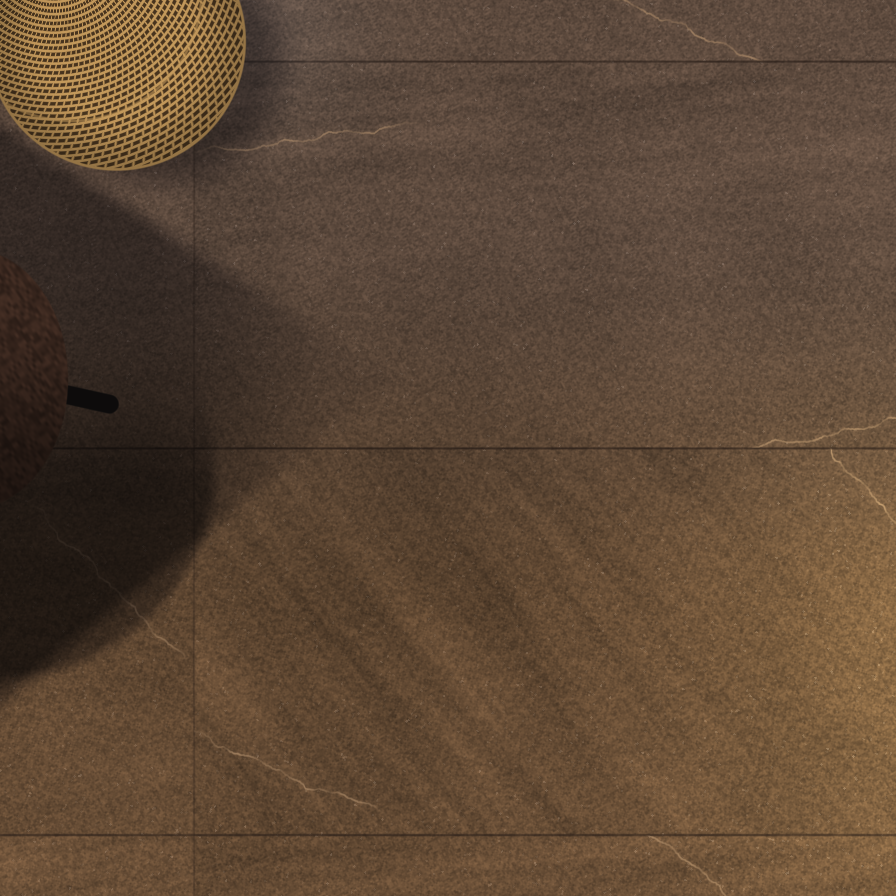
A WebGL 2 fragment shader for this texture:

```glsl
#version 300 es
precision highp float;
uniform vec2 u_resolution;
out vec4 fragColor;

const vec2 TILE = vec2(0.8632, 0.4316);
const vec2 TILE_ORIGIN = vec2(0.2165, 0.068);
const vec3 WARM_STONE = vec3(0.415, 0.31, 0.215);
const vec3 COOL_STONE = vec3(0.37, 0.295, 0.245);
const vec3 LAMP_GLOW = vec3(0.57, 0.435, 0.28);
const vec3 VEIN = vec3(0.70, 0.56, 0.42);
const vec3 GROUT = vec3(0.17, 0.125, 0.10);
const vec3 CANE = vec3(0.73, 0.57, 0.34);
const vec3 CANE_GAP = vec3(0.20, 0.14, 0.08);
const vec3 FABRIC = vec3(0.20, 0.135, 0.105);
const vec3 LEG = vec3(0.05, 0.045, 0.045);

float hash(vec2 p) {
  return fract(sin(dot(p, vec2(127.1, 311.7))) * 43758.5453);
}

float noise(vec2 p) {
  vec2 i = floor(p), f = fract(p);
  f = f * f * (3.0 - 2.0 * f);
  return mix(mix(hash(i), hash(i + vec2(1, 0)), f.x),
             mix(hash(i + vec2(0, 1)), hash(i + vec2(1, 1)), f.x), f.y);
}

float fbm(vec2 p) {
  float sum = 0.0, amp = 0.5;
  for (int i = 0; i < 5; i++) {
    sum += amp * noise(p);
    p = p * 2.03 + 17.3;
    amp *= 0.5;
  }
  return sum;
}

vec2 rotate(vec2 p, float a) {
  return vec2(cos(a) * p.x + sin(a) * p.y, cos(a) * p.y - sin(a) * p.x);
}

float fill(float d, float soft) {
  return 1.0 - smoothstep(-soft, soft, d);
}

float segment(vec2 p, vec2 a, vec2 b) {
  vec2 ab = b - a;
  return length(p - a - ab * clamp(dot(p - a, ab) / dot(ab, ab), 0.0, 1.0));
}

float ellipse(vec2 p, vec2 radius) {
  return (length(p / radius) - 1.0) * min(radius.x, radius.y);
}

// Two broken mineral veins per tile, in three alternating layouts
float veins(vec2 local, vec2 id, float px) {
  float kind = mod(id.y, 3.0), ink = 0.0;
  vec4 ends = kind < 0.5 ? vec4(0.865, 0.90, 0.116, 0.16)
            : kind < 1.5 ? vec4(0.826, 0.04, 0.142, 0.80) : vec4(0.64, 0.92, 0.63, 0.09);
  vec2 tilt = kind < 0.5 ? vec2(-0.8, -0.4) : kind < 1.5 ? vec2(0.2, 0.13) : vec2(-0.68, -0.39);
  for (int i = 0; i < 2; i++) {
    vec2 center = i == 0 ? ends.xy : ends.zw;
    if (id.x < 0.0) center += vec2(0.025, -0.25);
    vec2 q = rotate(local - center * TILE, tilt[i]);
    q.y += 0.018 * (fbm(q.xx * 28.0 + id * 5.0 + float(i)) - 0.5);
    float fade = 1.0 - smoothstep(0.08, 0.14, abs(q.x));
    float broken = 0.35 + 0.65 * noise(q.xx * 70.0 + id);
    ink = max(ink, fill(abs(q.y) - 0.0011, px) * fade * broken);
    ink = max(ink, 0.12 * fade * exp(-abs(q.y) * 260.0));
  }
  return id.x < 0.0 && kind > 0.5 ? 0.0 : ink;
}

vec3 stone(vec2 p, float px) {
  vec2 grid = (p - TILE_ORIGIN) / TILE;
  vec2 id = floor(grid), local = fract(grid) * TILE;
  vec3 col = mix(WARM_STONE, COOL_STONE, smoothstep(0.3, 0.75, p.y));

  // Grain fans diagonally on every third row, fading into plain mottling
  float diagonal = (1.0 - min(mod(id.y, 3.0), 1.0)) * (1.0 - mod(id.x, 2.0));
  vec2 g = rotate(local, mix(0.1, -0.87, diagonal)) + id * 3.7;
  g.y += 0.02 * fbm(g * 8.0);
  float streak = 0.7 * fbm(g * vec2(3.5, 34.0)) + 0.3 * fbm(g * vec2(9.0, 95.0)) - 0.48;
  float veined = mix(smoothstep(0.15, 0.4, local.y), 1.0 - smoothstep(0.3, 0.75, local.x), diagonal);
  float cloud = fbm(p * 8.0 + id * 9.0) - 0.48;
  vec2 s = rotate(p, 0.5);
  float grit = noise(s * 520.0) + 0.8 * noise(s * 310.0 + 9.0) - 0.9;
  col *= 0.97 + mix(0.12, 0.48, veined) * streak + 0.2 * cloud + 0.25 * grit;
  col += 0.11 * smoothstep(0.95, 1.0, hash(floor(s * 420.0))) * noise(s * 190.0);
  col = mix(col, VEIN, 0.78 * veins(local, id, px));

  // Thin worn joints, fainter on the upright ones
  vec2 joint = min(local, TILE - local);
  float wear = 0.7 + 0.3 * noise(p * 90.0);
  col = mix(col, GROUT, 0.85 * wear * fill(joint.y - 0.0011, 1.2 * px));
  return mix(col, GROUT, 0.5 * wear * fill(joint.x - 0.0009, 1.2 * px));
}

vec3 lighting(vec3 col, vec2 p) {
  vec2 glow = (p - vec2(1.05, 0.25)) / vec2(0.25, 0.32);
  vec2 sheen = p - vec2(0.28, 0.98), middle = p - vec2(0.42, 0.42);
  col *= mix(vec3(1.0), LAMP_GLOW / WARM_STONE, exp(-dot(glow, glow)));
  col += vec3(0.03, 0.04, 0.05) * exp(-60.0 * dot(sheen, sheen));
  col *= 1.0 - 0.13 * exp(-12.0 * dot(middle, middle));
  float wedge = max(p.y + 0.64 * p.x - 0.86, 0.214 + 0.83 * p.x - p.y);
  float cone = fill(wedge, 0.018) * mix(0.44, 0.07, smoothstep(0.13, 0.42, p.x));
  float pool = fill(ellipse(p - vec2(-0.01, 0.479), vec2(0.25, 0.237)), 0.01);
  pool *= 0.41 * (1.0 - smoothstep(0.42, 0.62, p.y));
  float shade = 0.38 * fill(length(p - vec2(0.18, 0.93)) - 0.135, 0.03);
  float light = (1.0 - cone) * (1.0 - pool) * (1.0 - shade);
  return col * mix(vec3(0.97, 0.97, 1.09), vec3(1.0), light) * light;
}

// Staggered slits in rings around the lampshade
vec3 weave(vec2 p, float px) {
  vec2 q = p - vec2(0.06, 1.06);
  vec2 cell = vec2(atan(q.x, -q.y) * 21.0, length(q) * 145.0);
  cell.x += 0.5 * mod(floor(cell.y), 2.0) + 0.25 * fract(cell.y);
  vec2 f = abs(fract(cell) - 0.5);
  float gap = fill(max(f.x - 0.37, f.y - 0.28), 0.07 + 50.0 * px);
  float seam = fill(abs(length(p - vec2(0.08, 1.01)) - 0.145) - 0.0015, px);
  float rim = length(p - vec2(0.130, 0.954));
  float solid = max(0.6 * seam, smoothstep(0.1405, 0.1425, rim));
  vec3 col = mix(CANE, CANE_GAP, gap * 0.88 * (1.0 - solid));
  return col * mix(1.05, 0.8, smoothstep(0.08, 0.145, rim));
}

void main() {
  vec2 p = gl_FragCoord.xy / u_resolution;
  float px = 1.0 / min(u_resolution.x, u_resolution.y);
  vec3 col = lighting(stone(p, px), p);

  // Chair leg, seat and lampshade
  float leg = segment(p, vec2(0.05, 0.565), vec2(0.122, 0.549)) - 0.0105;
  col = mix(col, LEG, fill(leg, px));
  float seat = ellipse(p - vec2(-0.033, 0.577), vec2(0.109, 0.145));
  vec3 cloth = FABRIC * (0.75 + 0.5 * noise(rotate(p, 0.6) * vec2(320.0, 180.0)));
  cloth *= mix(0.6, 1.1, smoothstep(0.45, 0.65, p.y));
  col = mix(col, cloth, fill(seat, px));
  float lamp = length(p - vec2(0.130, 0.954)) - 0.1445;
  col = mix(col, weave(p, px), fill(lamp, px));
  fragColor = vec4(col, 1.0);
}
```
